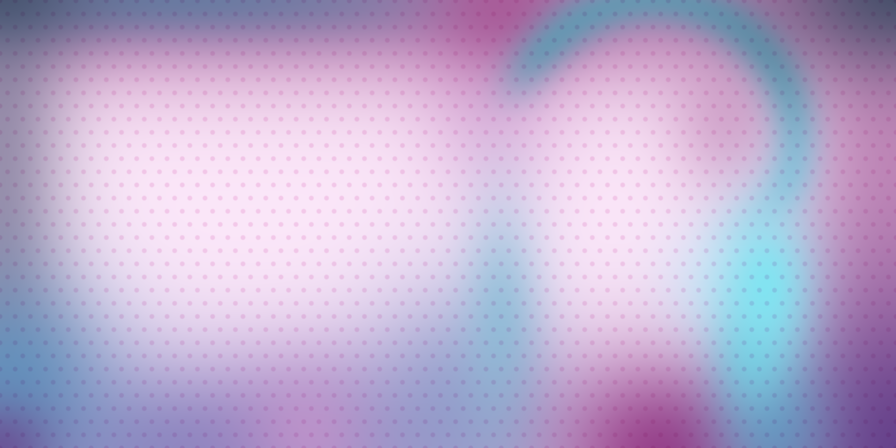
Give the GLSL for this background, as a WebGL 1 fragment shader.

```glsl
precision highp float;
// Soft pastel backdrop: a pale pink field shaded by layered Gaussian glows,
// with a teal arch and a cyan light on the right, dark corners,
// and a fine staggered lattice of dots over everything.

uniform vec2 u_resolution;

// Colours
const vec3 PALE = vec3(0.985, 0.905, 0.975);
const vec3 MAUVE = vec3(0.74, 0.50, 0.70);
const vec3 ORCHID = vec3(0.80, 0.58, 0.80);
const vec3 MAGENTA = vec3(0.60, 0.25, 0.54);
const vec3 PLUM = vec3(0.66, 0.33, 0.58);
const vec3 PURPLE = vec3(0.40, 0.25, 0.54);
const vec3 LAVENDER = vec3(0.56, 0.52, 0.75);
const vec3 GREY_VIOLET = vec3(0.53, 0.50, 0.62);
const vec3 SLATE = vec3(0.40, 0.48, 0.63);
const vec3 NIGHT = vec3(0.25, 0.30, 0.40);
const vec3 BLUE = vec3(0.36, 0.57, 0.74);
const vec3 DUSK_BLUE = vec3(0.50, 0.58, 0.77);
const vec3 SKY = vec3(0.52, 0.74, 0.84);
const vec3 ICE = vec3(0.75, 0.92, 0.98);
const vec3 CYAN = vec3(0.49, 0.90, 0.95);
const vec3 AQUA = vec3(0.40, 0.78, 0.86);
const vec3 TEAL = vec3(0.36, 0.61, 0.70);
const vec3 DOT_TINT = vec3(0.97, 0.87, 0.94);

// Arch and dot sizes, in canvas heights
const vec2 ARCH_CENTRE = vec2(1.46, 0.69);
const vec2 ARCH_RADII = vec2(0.315, 0.31);
const float ARCH_WIDTH = 0.058;
const float DOT_SPACING = 0.0339;
const float DOT_RADIUS = 0.0052;

// Bell curve, one at zero
float bell(float x) {
  return exp(-x * x);
}

// Blend an elliptical glow over a colour
vec3 glow(vec3 base, vec2 p, vec2 centre, vec2 radii, vec3 tint, float amount) {
  return mix(base, tint, amount * bell(length((p - centre) / radii)));
}

// Shading along the canvas edges
vec3 edges(vec2 p) {
  vec3 c = mix(PALE, MAUVE, bell((1.0 - p.y) / 0.20));
  c = mix(c, GREY_VIOLET, 0.85 * bell(p.x / 0.15));
  c = mix(c, MAUVE, 0.90 * bell((2.0 - p.x) / 0.24));
  c = glow(c, p, vec2(0.40, 1.00), vec2(0.65, 0.09), SLATE, 0.95);
  c = glow(c, p, vec2(1.10, 0.75), vec2(0.16, 0.20), ORCHID, 0.50);
  return glow(c, p, vec2(1.12, 0.98), vec2(0.16, 0.14), PLUM, 0.80);
}

// Colour pools along the bottom
vec3 lowerGlows(vec3 c, vec2 p) {
  c = glow(c, p, vec2(0.50, 0.00), vec2(0.80, 0.22), LAVENDER, 1.00);
  c = glow(c, p, vec2(0.70, 0.03), vec2(0.17, 0.17), ORCHID, 0.70);
  c = glow(c, p, vec2(0.03, 0.15), vec2(0.23, 0.24), BLUE, 0.85);
  c = glow(c, p, vec2(0.00, 0.00), vec2(0.12, 0.10), PURPLE, 0.70);
  c = glow(c, p, vec2(1.02, 0.12), vec2(0.21, 0.26), DUSK_BLUE, 0.65);
  c = glow(c, p, vec2(1.12, 0.28), vec2(0.09, 0.27), SKY, 0.75);
  c = glow(c, p, vec2(1.48, -0.02), vec2(0.24, 0.22), MAGENTA, 1.00);
  c = glow(c, p, vec2(2.02, -0.02), vec2(0.32, 0.38), PURPLE, 1.00);
  return glow(c, p, vec2(1.73, 0.04), vec2(0.13, 0.17), BLUE, 0.80);
}

// Teal arch, fading out sooner on its left leg
vec3 arch(vec3 c, vec2 p) {
  c = glow(c, p, vec2(1.62, 0.72), vec2(0.13, 0.16), MAUVE, 0.50);
  float offset = (length((p - ARCH_CENTRE) / ARCH_RADII) - 1.0) * ARCH_RADII.y;
  float foot = mix(0.71, 0.42, smoothstep(1.3, 1.6, p.x));
  float fade = smoothstep(foot, foot + 0.2, p.y);
  vec3 tint = mix(SKY, TEAL, smoothstep(0.6, 0.9, p.y));
  return mix(c, tint, 0.85 * fade * bell(offset / ARCH_WIDTH));
}

// Bright cyan light with a pale left side and a deeper tail
vec3 cyanLight(vec3 c, vec2 p) {
  c = glow(c, p, vec2(1.60, 0.36), vec2(0.13, 0.14), ICE, 0.50);
  c = glow(c, p, vec2(1.68, 0.20), vec2(0.085, 0.13), AQUA, 0.70);
  return glow(c, p, vec2(1.71, 0.36), vec2(0.11, 0.19), CYAN, 0.92);
}

// Coverage of the staggered dots
float dots(vec2 p, float pixel) {
  vec2 cell = DOT_SPACING * vec2(1.0, 1.732);
  float even = length(mod(p, cell) - 0.5 * cell);
  float odd = length(mod(p + 0.5 * cell, cell) - 0.5 * cell);
  return 1.0 - smoothstep(DOT_RADIUS - pixel, DOT_RADIUS + pixel, min(even, odd));
}

void main() {
  // The canvas spans two units across and one unit up
  vec2 p = gl_FragCoord.xy / u_resolution * vec2(2.0, 1.0);

  vec3 c = lowerGlows(edges(p), p);
  c = arch(c, p);
  c = cyanLight(c, p);

  // Dark upper corners
  c = glow(c, p, vec2(0.00, 1.02), vec2(0.20, 0.13), NIGHT, 0.80);
  c = glow(c, p, vec2(2.03, 1.03), vec2(0.30, 0.19), NIGHT, 0.95);

  c *= mix(vec3(1.0), DOT_TINT, dots(p, 1.0 / u_resolution.y));
  gl_FragColor = vec4(c, 1.0);
}
```
